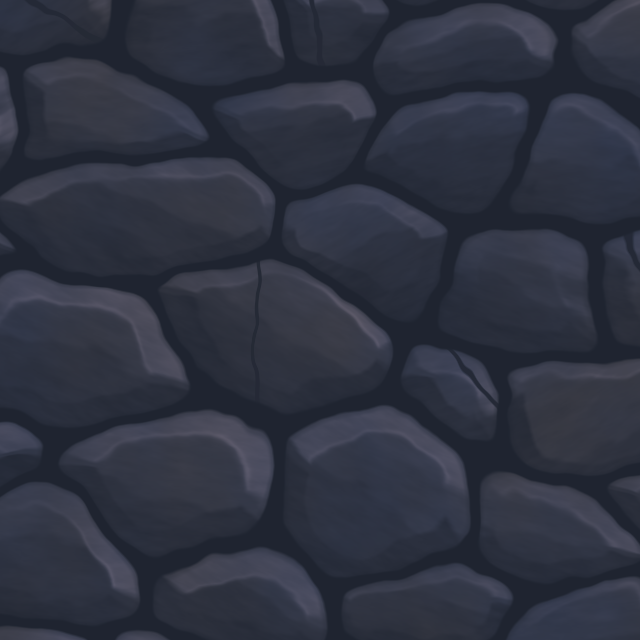
Write a Shadertoy shader that draws this texture.

```glsl
// Dark slate wall: irregular chiselled stones set in deep, near-black joints.
// A weighted Voronoi diagram lays out the stones; distances to its edges carve
// the joints and bevels, and noise roughens outlines and adds brush strokes.

const vec2  GRID       = vec2(3.7, 5.7);  // stones across and up the canvas
const float JITTER     = 0.72;            // scatter of stone centres
const float ROUNDING   = 90.0;            // higher gives sharper corners
const float JOINT      = 0.0095;          // half width of the joints
const float EDGE       = 0.0022;          // softness of painted edges
const float CRACK      = 0.0022;          // half width of cracks
const vec2  LIGHT      = vec2(0.33, 0.94);

const vec3 JOINT_COLOR  = vec3(0.122, 0.143, 0.190);
const vec3 SHADOW_COLOR = vec3(0.168, 0.186, 0.238);
const vec3 BODY_COLOR   = vec3(0.205, 0.222, 0.280);
const vec3 LIT_COLOR    = vec3(0.252, 0.264, 0.330);
const vec3 SHEEN_COLOR  = vec3(0.325, 0.325, 0.395);
const vec3 BLUE_TINT    = vec3(-0.022, -0.006, 0.022);

float hash(vec2 p) {
    return fract(sin(dot(p, vec2(127.1, 311.7))) * 43758.5453);
}

float noise(vec2 p) {
    vec2 i = floor(p), f = fract(p);
    f = f * f * (3.0 - 2.0 * f);
    return mix(mix(hash(i), hash(i + vec2(1, 0)), f.x),
               mix(hash(i + vec2(0, 1)), hash(i + vec2(1, 1)), f.x), f.y);
}

// Layered noise, centred on zero
float fbm(vec2 p) {
    float sum = 0.0, amp = 0.5;
    for (int i = 0; i < 4; i++) {
        sum += amp * (noise(p) - 0.5);
        p = mat2(1.6, 1.2, -1.2, 1.6) * p + 7.3;
        amp *= 0.5;
    }
    return sum;
}

vec2 noise2(vec2 p) {
    return vec2(noise(p), noise(p + 41.7)) - 0.5;
}

// Centre of a stone in grid units (xy) and its size weight (z)
vec3 site(vec2 cell) {
    vec2 scatter = vec2(hash(cell), hash(cell + 17.3)) - 0.5;
    vec2 centre = cell + 0.5 + JITTER * scatter;
    centre.x += 0.5 * mod(cell.y, 2.0);
    float pick = hash(cell + 53.9);
    float weight = pick < 0.2 ? -0.3 : 0.22 * pick;
    return vec3(centre, weight);
}

// Cell whose weighted centre is closest
vec2 findStone(vec2 p) {
    vec2 base = floor(p), best = base;
    float nearest = 1e3;
    for (int y = -2; y <= 2; y++)
    for (int x = -2; x <= 2; x++) {
        vec2 cell = base + vec2(x, y);
        vec3 s = site(cell);
        float d = dot(p - s.xy, p - s.xy) - s.z;
        if (d < nearest) { nearest = d; best = cell; }
    }
    return best;
}

// Outward normal (xy) and rounded distance to the outline (z), canvas units
vec3 outline(vec2 p, vec2 stone) {
    vec3 own = site(stone);
    vec2 normal = vec2(0.0);
    float total = 1e-9;
    for (int y = -2; y <= 2; y++)
    for (int x = -2; x <= 2; x++) {
        if (x == 0 && y == 0) continue;
        vec3 other = site(stone + vec2(x, y));
        vec2 across = other.xy - own.xy;
        float plane = dot(0.5 * (own.xy + other.xy) - p, across)
                    + 0.5 * (own.z - other.z);
        vec2 slope = across * GRID;
        float w = exp(-ROUNDING * max(plane, 0.0) / length(slope));
        normal += w * normalize(slope);
        total += w;
    }
    return vec3(normal / total, -log(total) / ROUNDING);
}

vec3 ramp(float t) {
    vec3 c = mix(JOINT_COLOR, SHADOW_COLOR, clamp(t, 0.0, 1.0));
    c = mix(c, BODY_COLOR, clamp(t - 1.0, 0.0, 1.0));
    c = mix(c, LIT_COLOR, clamp(t - 2.0, 0.0, 1.0));
    return mix(c, SHEEN_COLOR, clamp(t - 3.0, 0.0, 1.3));
}

void mainImage(out vec4 fragColor, in vec2 fragCoord) {
    vec2 uv = fragCoord / iResolution.y;

    // Bend the layout broadly, then chip the outlines
    vec2 pos = uv + 0.11 * noise2(uv * 2.6 + 3.1) + 0.026 * noise2(uv * 11.0)
             + 0.008 * noise2(uv * 34.0);
    vec2 stone = findStone(pos * GRID);
    vec3 rim = outline(pos * GRID, stone);
    vec2 rel = pos - site(stone).xy / GRID;
    float seed = hash(stone + 8.1);

    // Brush strokes run along a slant that differs per stone
    float angle = mix(-0.5, 0.6, seed);
    vec2 along = vec2(cos(angle), sin(angle)), up = vec2(-along.y, along.x);
    vec2 brush = vec2(dot(uv, along), dot(uv, up));
    float strokes = fbm(brush * vec2(9.0, 30.0) + seed * 50.0);
    float blotch = fbm(uv * 8.0 + seed * 30.0);

    // Flat face split into a lighter upper and a darker lower plane
    float split = dot(rel, up) + 0.05 * blotch + 0.025 * strokes + 0.02 * (seed - 0.5);
    float tone = 1.4 + 0.5 * smoothstep(-0.006, 0.006, split) + 3.0 * split
               + 0.4 * (hash(stone + 2.7) - 0.5);

    // Bevels: lit above, shaded below
    float bevel = mix(0.028, 0.046, hash(stone + 5.5));
    float depth = rim.z + 0.035 * blotch + 0.014 * strokes;
    float slope = 1.0 - smoothstep(bevel - 0.004, bevel + 0.004, depth);
    float facing = dot(rim.xy, LIGHT) + 0.5 * strokes;
    float lit = slope * smoothstep(0.1, 0.4, facing);
    float shaded = slope * smoothstep(0.05, 0.3, -facing);
    float glow = clamp(0.55 + 1.6 * fbm(uv * 5.0 + 19.0) + rel.x * 2.0, 0.0, 1.0);
    tone = mix(tone, 2.2 + 1.5 * glow, lit);
    tone = mix(tone, 0.85, shaded);

    // Worn ridge between the bevel and the face
    float ridge = exp(-pow((depth - bevel) / 0.005, 2.0));
    tone += 0.9 * ridge * glow * smoothstep(0.1, 0.5, facing);
    tone += 0.8 * strokes + 0.5 * blotch + 0.5 * fbm(brush * vec2(40.0, 120.0));

    // Some stones are cracked through
    float crackLine = abs(dot(rel, normalize(along + 0.4 * up)) + 0.07 * blotch + 0.015);
    float crack = 1.0 - smoothstep(CRACK, CRACK + 2.0 * EDGE, crackLine);
    tone = mix(tone, 0.15, crack * step(0.8, hash(stone + 31.0)));

    // Soft shade near the joint, then the joint itself
    float joint = JOINT + 0.008 * fbm(uv * 14.0);
    tone *= mix(0.72, 1.0, smoothstep(joint, joint + 0.009, rim.z));
    tone = max(tone, 0.45) * smoothstep(joint - EDGE, joint + EDGE, rim.z);

    vec3 color = ramp(tone) + BLUE_TINT * fbm(uv * 6.0 + 77.0) * min(tone, 2.0);
    fragColor = vec4(color, 1.0);
}
```
